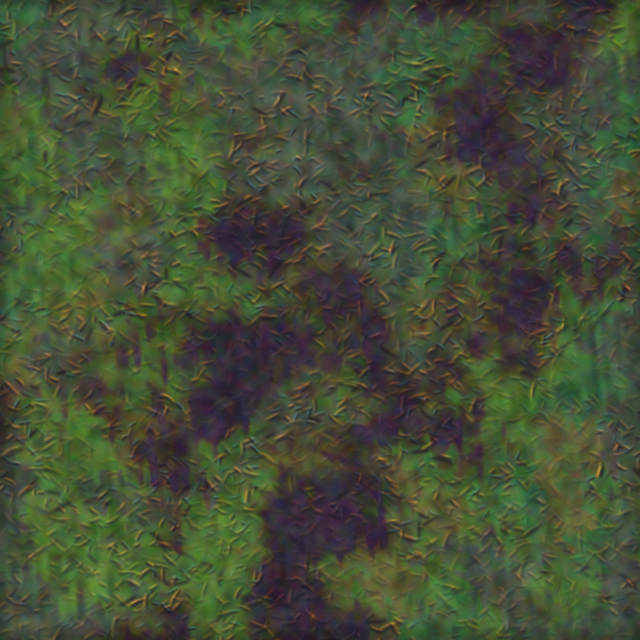
A WebGL 1 fragment shader for this texture:

```glsl
precision highp float;
// Mossy ground: soft green, olive and slate tufts crossed by broken dark violet bands,
// brushed with fine upright streaks and scattered with short tapered fibres.
// Tufts come from streak-warped value noise; fibres are segments on hashed grids.
uniform vec2 u_resolution;

const vec3 GREEN  = vec3(0.29, 0.42, 0.19);
const vec3 TEAL   = vec3(0.23, 0.39, 0.24);
const vec3 SLATE  = vec3(0.27, 0.30, 0.26);
const vec3 OLIVE  = vec3(0.36, 0.35, 0.20);
const vec3 BROWN  = vec3(0.26, 0.22, 0.15);
const vec3 VIOLET = vec3(0.19, 0.15, 0.22);
const vec3 SHADOW = vec3(0.13, 0.11, 0.14);
const vec3 ORANGE_GLINT = vec3(0.28, 0.14, 0.03);
const vec3 BLUE_GLINT   = vec3(0.02, 0.11, 0.17);

float hash(vec2 p) {
  return fract(sin(dot(p, vec2(127.1, 311.7))) * 43758.5453);
}

float noise(vec2 p) {
  vec2 i = floor(p);
  vec2 f = fract(p);
  f = f * f * (3.0 - 2.0 * f);
  float low = mix(hash(i), hash(i + vec2(1.0, 0.0)), f.x);
  float high = mix(hash(i + vec2(0.0, 1.0)), hash(i + vec2(1.0, 1.0)), f.x);
  return mix(low, high, f.y);
}

float fbm(vec2 p) {
  float sum = 0.0;
  float weight = 0.5;
  for (int i = 0; i < 4; i++) {
    sum += weight * noise(p);
    p = p * 2.07 + vec2(13.7, 5.3);
    weight *= 0.5;
  }
  return sum / 0.9375;
}

vec2 rotate(vec2 p, float angle) {
  float c = cos(angle);
  float s = sin(angle);
  return vec2(c * p.x + s * p.y, c * p.y - s * p.x);
}

// Noise stretched along a direction, measured from upright.
float streak(vec2 p, float angle, vec2 frequency) {
  return noise(rotate(p, angle) * frequency);
}

// Scattered tapered fibres: x is the lit ridge, y the shade just below it.
vec2 fibres(vec2 p, float cells, float halfLength, float width, float seed) {
  vec2 grid = p * cells;
  vec2 cell = floor(grid);
  vec2 cover = vec2(0.0);
  for (int y = -1; y <= 1; y++) {
    for (int x = -1; x <= 1; x++) {
      vec2 id = cell + vec2(float(x), float(y));
      vec2 key = id + seed;
      vec2 centre = id + vec2(hash(key), hash(key + 41.3));
      float pick = hash(key + 17.9);
      float angle = pick < 0.45 ? 0.45 : (pick < 0.85 ? -0.45 : 1.25);
      angle += 0.8 * (hash(key + 73.1) - 0.5);
      vec2 q = rotate(grid - centre, angle);
      q.y += 0.9 * q.x * q.x * (hash(key + 11.2) - 0.5);
      float along = q.x / (halfLength * (0.4 + 0.7 * hash(key + 29.7)));
      float taper = exp(-along * along * along * along);
      float ridge = q.y / width;
      float shade = (q.y + 1.9 * width) / (1.3 * width);
      float strength = hash(key + 57.7);
      cover = max(cover, strength * taper * exp(-vec2(ridge * ridge, shade * shade)));
    }
  }
  return cover;
}

// Dark broken bands climbing from lower left to upper right.
float darkBands(vec2 p, float grain) {
  vec2 q = rotate(p + 0.08 * fbm(p * 7.0), 0.95);
  float band = noise(q * vec2(2.6, 8.0) + 8.4);
  return 0.34 * band + 0.46 * fbm(p * 11.0 + 31.0) + 0.20 * grain;
}

vec3 groundColor(vec2 p, float dark) {
  vec3 color = mix(GREEN, TEAL, smoothstep(0.40, 0.64, fbm(p * 5.0 + 3.0)));
  color = mix(color, OLIVE, 0.85 * smoothstep(0.47, 0.64, fbm(p * 10.0 + 21.0)));
  color = mix(color, SLATE, 0.85 * smoothstep(0.46, 0.62, fbm(p * 9.0 + 47.0)));
  color = mix(color, BROWN, 0.75 * smoothstep(0.50, 0.63, dark));
  return mix(color, VIOLET, 0.9 * smoothstep(0.57, 0.69, dark));
}

void main() {
  vec2 p = gl_FragCoord.xy / u_resolution.y;

  // Brushed grain, mostly upright with slanted tufts, also frays the patches.
  float upright = streak(p, 0.08, vec2(100.0, 26.0));
  float slanted = streak(p, -0.5, vec2(105.0, 34.0));
  float level = streak(p, 1.2, vec2(90.0, 30.0));
  float grain = mix(upright, mix(slanted, level, noise(p * 21.0)), 0.7 * noise(p * 16.0));
  vec2 fray = vec2(level, upright) - 0.5;
  float dark = darkBands(p + 0.02 * fray, grain);
  vec3 color = groundColor(p + 0.045 * fray, dark);
  color *= 0.68 + 0.44 * grain + 0.26 * noise(p * 46.0 + 6.0);
  color += 0.09 * (vec3(noise(p * 78.0), noise(p * 70.0 + 5.0), noise(p * 84.0 + 8.0)) - 0.5);

  // Broad dark twigs, then fine glinting fibres with their shade.
  float clump = smoothstep(0.25, 0.65, noise(p * 19.0 + 60.0));
  float density = (0.4 + 0.6 * clump) * (0.55 + 0.45 * smoothstep(0.38, 0.52, dark));
  vec2 twigs = fibres(p, 27.0, 0.5, 0.10, 3.0);
  color = mix(color, SHADOW, 0.8 * density * twigs.x);
  for (int layer = 0; layer < 4; layer++) {
    float k = float(layer);
    vec2 fibre = fibres(p + 0.013 * k, 29.0 + 4.0 * k, 0.42, 0.072, 19.0 + 37.0 * k);
    vec3 glint = mix(ORANGE_GLINT, BLUE_GLINT, step(2.5, k));
    float glow = 1.0 - 0.5 * smoothstep(0.56, 0.68, dark);
    color = mix(color, SHADOW, 0.6 * density * fibre.y);
    color += glint * density * glow * fibre.x;
  }

  // Slightly darker rim.
  vec2 uv = gl_FragCoord.xy / u_resolution;
  vec2 rim = min(uv, 1.0 - uv);
  color *= 0.8 + 0.2 * smoothstep(0.0, 0.03, min(rim.x, rim.y));
  gl_FragColor = vec4(clamp(color, 0.0, 1.0), 1.0);
}
```
